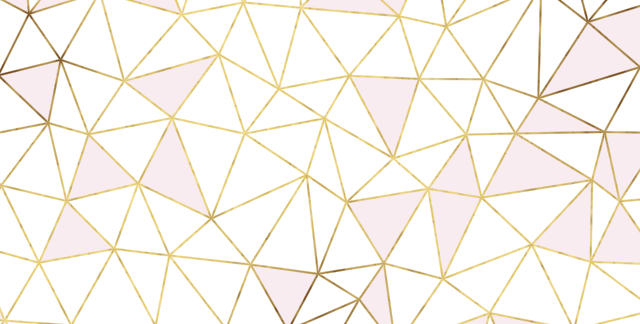
This background is drawn by a WebGL 1 fragment shader. Its source:

```glsl
precision highp float;
// Irregular triangle mesh of gold foil lines on white, with some blush pink facets.
uniform vec2 u_resolution;

const vec2 CELL = vec2(0.218, 0.194);
const float SHEAR = 0.5;

float hash(vec2 p) {
  return fract(sin(dot(p, vec2(127.1, 311.7))) * 43758.5453);
}

float noise(vec2 p) {
  vec2 i = floor(p), f = fract(p);
  f = f * f * (3.0 - 2.0 * f);
  return mix(mix(hash(i), hash(i + vec2(1.0, 0.0)), f.x),
             mix(hash(i + vec2(0.0, 1.0)), hash(i + 1.0), f.x), f.y);
}

// Lattice point in canvas units, with zigzag rows and random jitter
vec2 meshPoint(vec2 id) {
  vec2 jitter = vec2(hash(id + 3.7), hash(id + 41.3)) - 0.5;
  float zigzag = 0.3 * mod(id.x, 2.0) - 0.15;
  vec2 q = id + 0.52 * jitter + vec2(0.0, zigzag);
  return vec2(q.x + SHEAR * q.y, q.y) * CELL;
}

float cross2(vec2 a, vec2 b) {
  return a.x * b.y - a.y * b.x;
}

float segmentDistance(vec2 p, vec2 a, vec2 b) {
  vec2 ap = p - a, ab = b - a;
  return length(ap - ab * clamp(dot(ap, ab) / dot(ab, ab), 0.0, 1.0));
}

// 1 inside a counter-clockwise triangle, 0 outside
float insideTriangle(vec2 p, vec2 a, vec2 b, vec2 c) {
  float side = min(cross2(b - a, p - a), min(cross2(c - b, p - b), cross2(a - c, p - c)));
  return step(0.0, side);
}

float softSpot(vec2 p, vec2 center, float radius) {
  vec2 d = (p - center) / radius;
  return exp(-dot(d, d));
}

// Foil with deep bronze zones, mottling and pale glints
vec3 foilColor(vec2 p, float aspect) {
  float bronze = softSpot(p, vec2(0.0, 0.8), 0.27)
               + softSpot(p, vec2(0.94 * aspect, 0.8), 0.32)
               + softSpot(p, vec2(0.5 * aspect, 0.0), 0.25);
  float patches = noise(p * 22.0 + 5.0);
  float grain = noise(p * 95.0);
  float dark = bronze * (0.4 + 0.7 * patches) + 0.25 * smoothstep(0.68, 0.95, patches);
  dark += 0.25 * smoothstep(0.7, 1.0, grain);
  vec3 gold = mix(vec3(0.87, 0.76, 0.39), vec3(0.95, 0.87, 0.57), noise(p * 75.0 + 17.0));
  return mix(gold, vec3(0.47, 0.31, 0.13), clamp(dark, 0.0, 1.0));
}

void main() {
  vec2 p = gl_FragCoord.xy / u_resolution.y;
  float aspect = u_resolution.x / u_resolution.y;
  float pixel = 1.0 / u_resolution.y;

  vec2 lattice = p / CELL;
  lattice.x -= SHEAR * lattice.y;
  vec2 home = floor(lattice);

  float edge = 1.0;
  float pink = 0.0;
  for (int j = -1; j <= 1; j++) {
    for (int i = -1; i <= 1; i++) {
      vec2 id = home + vec2(float(i), float(j));
      vec2 a = meshPoint(id);
      vec2 b = meshPoint(id + vec2(1.0, 0.0));
      vec2 c = meshPoint(id + vec2(1.0, 1.0));
      vec2 d = meshPoint(id + vec2(0.0, 1.0));

      // Split the quad along the shorter diagonal that lies inside it
      bool fitsAC = min(cross2(b - a, c - a), cross2(c - a, d - a)) > 0.0;
      bool fitsBD = min(cross2(b - a, d - a), cross2(d - c, b - c)) > 0.0;
      bool alongAC = fitsAC && (distance(a, c) < distance(b, d) || !fitsBD);
      vec2 start = alongAC ? a : b;
      vec2 end = alongAC ? c : d;
      vec2 firstTip = alongAC ? b : c;
      vec2 secondTip = alongAC ? d : a;

      edge = min(edge, segmentDistance(p, a, b));
      edge = min(edge, segmentDistance(p, a, d));
      edge = min(edge, segmentDistance(p, start, end));

      // Each half of the quad is tinted at random
      float firstHalf = insideTriangle(p, start, firstTip, end);
      float secondHalf = insideTriangle(p, end, secondTip, start);
      pink = max(pink, firstHalf * step(hash(id + 7.3), 0.22));
      pink = max(pink, secondHalf * step(hash(id + 19.9), 0.22));
    }
  }

  vec3 color = mix(vec3(1.0), vec3(0.977, 0.926, 0.946), pink);
  float line = clamp(0.5 + (0.0031 - edge) / (1.25 * pixel), 0.0, 1.0);
  color = mix(color, foilColor(p, aspect), line);
  gl_FragColor = vec4(color, 1.0);
}
```
